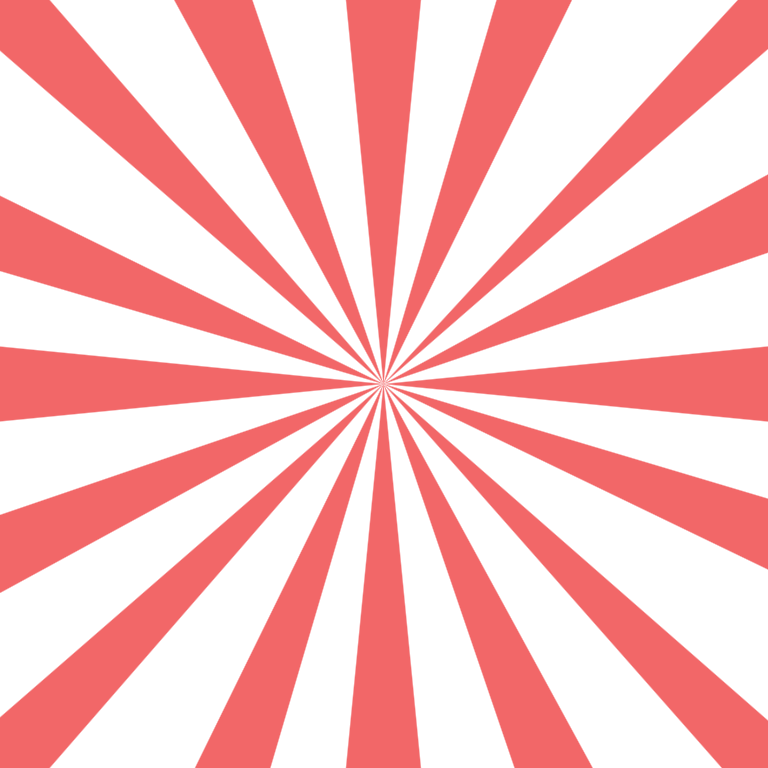
Give the GLSL for this background, as a three.js fragment shader.

```glsl
// Sunburst of sixteen flat coral rays on white, meeting near the canvas centre.
// The angle around the centre picks the nearest ray; the arc distance to
// that ray's sides gives smooth edges.

varying vec2 vUv;

const float RAY_COUNT = 16.0;
const float EDGE_WIDTH = 0.0018;
const vec2 BURST_CENTRE = vec2(0.4993, 0.5);
const vec3 CORAL = vec3(0.949, 0.404, 0.408);
const vec3 WHITE = vec3(1.0);

// 1.0 when two whole-number indices are equal
float isIndex(float index, float target) {
  return 1.0 - step(0.5, abs(index - target));
}

// Middle angle and half spread of a ray, in degrees, counted from the right
vec2 rayShape(float index, float stepAngle) {
  float between = mod(index, 2.0);
  float diagonal = isIndex(mod(index, 4.0), 2.0);

  // Rays on the axes are widest, diagonals narrowest, the rest lean slightly
  float middle = index * stepAngle + 1.22 * between;
  float halfSpread = mix(mix(5.58, 4.0, diagonal), 4.87, between);

  // Slimmer rays at upper right and lower right
  float upperRight = isIndex(index, 2.0);
  float lowerRight = isIndex(index, 14.0) + isIndex(index, 15.0);
  middle += 0.1 * lowerRight - 0.82 * upperRight;
  halfSpread -= 0.29 * lowerRight + 0.88 * upperRight;
  return vec2(middle, halfSpread);
}

// Signed angle between two directions, in degrees
float angleBetween(float a, float b) {
  return mod(a - b + 180.0, 360.0) - 180.0;
}

// Coverage of the ray nearest to an offset from the centre
float burst(vec2 offset, float rayCount, float edgeWidth) {
  float radius = length(offset);
  float angle = degrees(atan(offset.y, offset.x + step(radius, 0.0)));
  float stepAngle = 360.0 / rayCount;
  float index = mod(floor(angle / stepAngle + 0.5), rayCount);

  vec2 ray = rayShape(index, stepAngle);
  float inside = ray.y - abs(angleBetween(angle, ray.x));
  float sideDistance = radius * sin(radians(inside));
  return clamp(0.5 + sideDistance / edgeWidth, 0.0, 1.0);
}

void main() {
  float coverage = burst(vUv - BURST_CENTRE, RAY_COUNT, EDGE_WIDTH);
  gl_FragColor = vec4(mix(WHITE, CORAL, coverage), 1.0);
}
```
